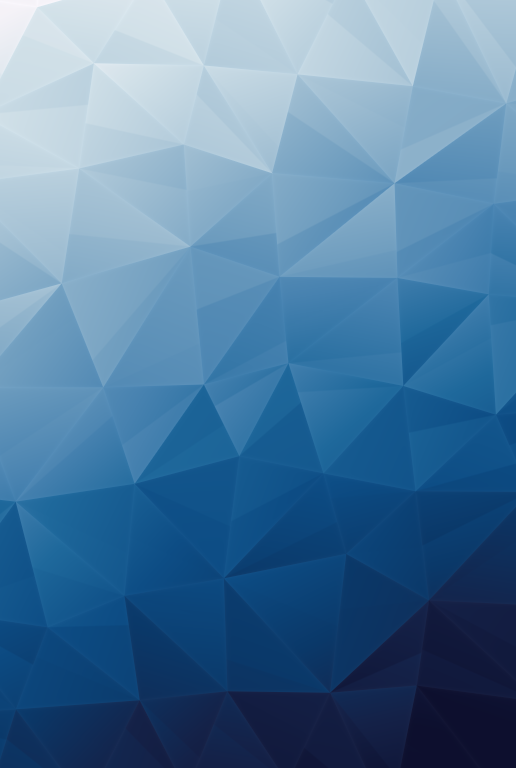
Give the GLSL for this background, as a WebGL 2 fragment shader.

```glsl
#version 300 es
precision highp float;
// Low-poly sheet of folded triangles fading from pale ice blue to deep navy.

#define COLS 5.0        // mesh cells across
#define ROWS 7.46       // mesh cells down
#define ROW_SHIFT 0.73  // offset of the first row of vertices
#define JITTER 0.36     // random spread of vertices, in cells
#define SWAY 0.33       // sideways swing of whole rows
#define ARCH 0.21       // rise of each row towards the centre
#define SLANT 0.30      // how far the fade leans to the right
#define CONTRAST 0.085  // tone spread between facets
#define FOLD 0.035      // tone step across a crease inside a facet
#define GLAZE 0.045     // soft shading within a facet
#define RIM 0.018       // faint light along the edges

uniform vec2 u_resolution;
out vec4 fragColor;

const float TAU = 6.2831853;

float hash(vec2 p) {
    return fract(sin(dot(p, vec2(127.1, 311.7))) * 43758.547);
}

// Fade from top left to bottom right
vec3 ramp(float t) {
    const float stops[10] = float[10](0.0, 0.1, 0.25, 0.37, 0.47, 0.55, 0.65, 0.76, 0.86, 0.96);
    const vec3 blues[10] = vec3[10](
        vec3(0.96, 0.95, 0.97), vec3(0.82, 0.88, 0.91), vec3(0.62, 0.74, 0.82),
        vec3(0.44, 0.62, 0.75), vec3(0.28, 0.51, 0.69), vec3(0.12, 0.41, 0.61),
        vec3(0.05, 0.30, 0.52), vec3(0.04, 0.22, 0.41), vec3(0.08, 0.13, 0.28),
        vec3(0.05, 0.06, 0.18));
    vec3 color = blues[0];
    for (int i = 1; i < 10; i++) {
        float k = clamp((t - stops[i - 1]) / (stops[i] - stops[i - 1]), 0.0, 1.0);
        color = mix(color, blues[i], k);
    }
    return color;
}

// Mesh vertex, in canvas heights measured from the top left
vec2 meshVertex(vec2 id, float aspect) {
    vec2 g = id + JITTER * (vec2(hash(id), hash(id + 37.0)) - 0.5);
    g.x -= SWAY * sin(0.95 * id.y);
    g.y += ARCH * cos(TAU * id.x / COLS) + ROW_SHIFT;
    return g / vec2(COLS, ROWS) * vec2(aspect, 1.0);
}

// Signed distance to the line through a and b
float lineSide(vec2 p, vec2 a, vec2 b) {
    vec2 d = b - a;
    return (d.x * (p.y - a.y) - d.y * (p.x - a.x)) / max(length(d), 1e-5);
}

float fadeTone(vec2 p, float aspect) {
    return (p.y + SLANT * p.x / aspect) / (1.0 + SLANT);
}

// Colour of one triangle, weighted by its coverage of the pixel
vec4 facet(vec2 p, vec2 a, vec2 b, vec2 c, vec2 seed, float aspect, float pixel) {
    float winding = sign(lineSide(c, a, b));
    float inside = min(winding * lineSide(p, a, b),
                   min(winding * lineSide(p, b, c), winding * lineSide(p, c, a)));
    float cover = clamp(0.5 + inside / pixel, 0.0, 1.0);
    if (cover <= 0.0) return vec4(0.0);

    vec2 middle = (a + b + c) / 3.0;
    float tone = mix(fadeTone(middle, aspect), fadeTone(p, aspect), 0.55);
    tone += CONTRAST * (hash(seed + 5.3) - 0.5);

    // Soft glaze in a random direction
    float angle = TAU * hash(seed + 11.9);
    tone += GLAZE * ROWS * dot(p - middle, vec2(cos(angle), sin(angle)));

    // Crease from one corner to the opposite side
    float crease = lineSide(p, a, mix(b, c, 0.25 + 0.5 * hash(seed + 19.1)));
    float strength = FOLD * (hash(seed + 23.7) - 0.5);
    tone += strength * (2.0 * smoothstep(-pixel, pixel, crease) - 1.0);

    vec3 color = ramp(tone) + RIM * exp(-max(inside, 0.0) / 0.002);
    return vec4(color, 1.0) * cover;
}

void main() {
    float aspect = u_resolution.x / u_resolution.y;
    float pixel = 1.0 / u_resolution.y;
    vec2 p = gl_FragCoord.xy * pixel;
    p.y = 1.0 - p.y;
    vec2 cell = floor(p / vec2(aspect, 1.0) * vec2(COLS, ROWS) - vec2(0.0, ROW_SHIFT));

    // Split each nearby cell along its shorter diagonal
    vec4 sum = vec4(0.0);
    for (int y = -1; y <= 1; y++) {
        for (int x = -1; x <= 1; x++) {
            vec2 id = cell + vec2(x, y);
            vec2 a = meshVertex(id, aspect);
            vec2 b = meshVertex(id + vec2(1.0, 0.0), aspect);
            vec2 c = meshVertex(id + vec2(1.0, 1.0), aspect);
            vec2 d = meshVertex(id + vec2(0.0, 1.0), aspect);
            bool turn = distance(b, d) < distance(a, c);
            vec2 apex = turn ? b : a;
            vec2 foot = turn ? d : c;
            sum += facet(p, apex, foot, turn ? a : b, id, aspect, pixel);
            sum += facet(p, foot, apex, turn ? c : d, id + 0.5, aspect, pixel);
        }
    }
    vec3 color = sum.a > 0.0 ? sum.rgb / sum.a : ramp(fadeTone(p, aspect));
    fragColor = vec4(clamp(color, 0.0, 1.0), 1.0);
}
```
